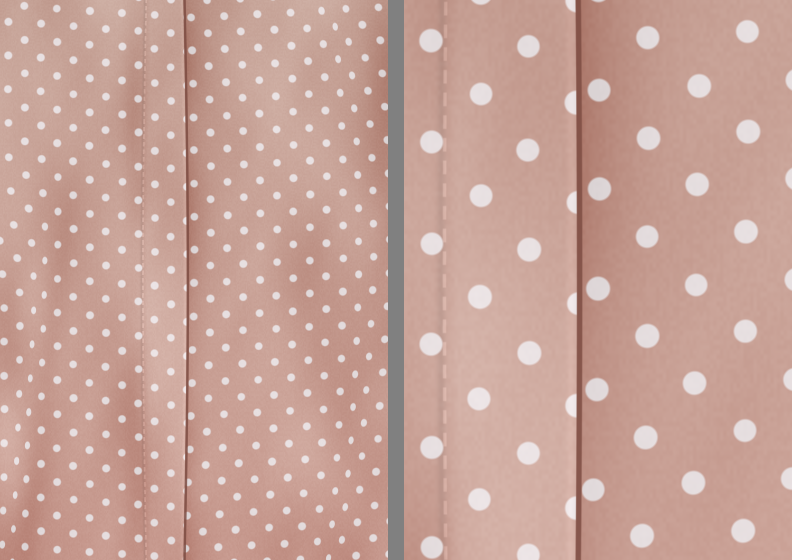
Left, the full canvas; right, a detail of the centre.
A Shadertoy shader for this texture:

```glsl
// Pink satin blouse front with small white polka dots and a stitched placket.
// Two skewed dot lattices meet at the placket edge; tanh warps squeeze the dots
// along soft folds, and noise shades the cloth. The canvas is 100 units tall.

float hash(vec2 p) {
    return fract(sin(dot(p, vec2(127.1, 311.7))) * 43758.5453);
}

float noise(vec2 p) {
    vec2 i = floor(p), f = fract(p);
    f = f * f * (3.0 - 2.0 * f);
    return mix(mix(hash(i), hash(i + vec2(1, 0)), f.x),
               mix(hash(i + vec2(0, 1)), hash(i + vec2(1, 1)), f.x), f.y);
}

// Coverage of dots on columns set apart by step.x, each shifted by step.y
float dots(vec2 p, vec2 columnStep, float pitch, float blur) {
    float column = round(p.x / columnStep.x);
    p -= column * columnStep;
    float row = round(p.y / pitch);
    p.y -= row * pitch;
    vec2 id = vec2(column, row);
    p += 0.14 * (vec2(hash(id), hash(id + 31.7)) - 0.5);
    float radius = 0.69 + 0.05 * (hash(id + 7.3) - 0.5);
    return 1.0 - smoothstep(-blur, blur, length(p) - radius);
}

// Soft bump centred on c with half-widths r
float bump(vec2 p, vec2 c, vec2 r) {
    vec2 q = (p - c) / r;
    return exp(-dot(q, q));
}

void mainImage(out vec4 fragColor, in vec2 fragCoord) {
    vec2 p = fragCoord / iResolution.y * 100.0;
    float px = 100.0 / iResolution.y;
    float blur = 0.75 * px + 0.04;

    // Placket edge and stitched seam bow gently in opposite directions
    float bow = 0.6 * sin(p.y * 0.0314);
    float edge = p.x - (32.8 + bow);
    float seam = p.x - (26.1 - bow);
    float rightSide = smoothstep(-px, px, edge);

    // Left cloth: squeezed along a slanted fold in its lower part
    float leftFold = p.x - (1.5 + 0.12 * p.y);
    float leftDepth = 1.1 * (1.0 - smoothstep(42.0, 76.0, p.y));
    vec2 left = p - vec2(16.0, 43.75);
    left.x += leftDepth * (tanh(leftFold / 1.7) - 1.0);

    // Right cloth: bent columns, squeezed near the outer side
    float rightFold = p.x - (65.0 - 0.0025 * (p.y - 50.0) * (p.y - 50.0));
    float rightDepth = 0.3 + 0.7 * smoothstep(5.0, 40.0, abs(p.y - 60.0));
    vec2 right = p - vec2(40.6, 61.6);
    right.x += 0.00046 * right.y * right.y + rightDepth * (tanh(rightFold / 2.0) + 1.0);

    float dot_ = mix(dots(left, vec2(2.904, -3.23), 6.04, blur),
                     dots(right, vec2(2.956, -2.81), 5.93, blur), rightSide);

    // Broad satin shading: drifting noise, folds and a few hollows
    float light = 0.5 + 0.55 * (noise(vec2(p.x * 0.10 + p.y * 0.03, p.y * 0.045)) - 0.5);
    light += 0.22 * (noise(vec2(p.x * 0.22 - p.y * 0.06, p.y * 0.07) + 9.0) - 0.5);
    light += 0.28 * bump(p, vec2(11, 88), vec2(14, 22));
    light += 0.20 * bump(p, vec2(50, 84), vec2(9, 20));
    light += 0.30 * bump(p, vec2(1, 20), vec2(3, 12));
    light -= 0.30 * bump(p, vec2(24, 78), vec2(2, 16));
    light -= 0.28 * bump(p, vec2(24, 25), vec2(2.5, 14));
    light -= 0.30 * bump(p, vec2(2, 43), vec2(3, 14));
    light -= 0.45 * bump(p, vec2(69, 84), vec2(4, 14));
    light -= 0.25 * leftDepth * exp(-pow((leftFold - 3.0) / 2.5, 2.0));
    light += 0.15 * (1.0 - rightSide) * smoothstep(0.0, 1.0, seam);

    // Shadow cast beside the placket edge
    float shadow = rightSide * exp(-max(edge, 0.0) / 2.8);
    light -= shadow * (0.35 + 0.5 * noise(vec2(3.0, p.y * 0.09)));

    // Fine weave
    light += 0.12 * (noise(p * vec2(5.0, 3.5)) - 0.5);

    vec3 cloth = mix(vec3(0.70, 0.51, 0.46), vec3(0.84, 0.72, 0.68), light);
    cloth += mix(vec3(0.012, -0.012, -0.010), vec3(-0.005, 0.008, 0.006), p.y / 100.0);

    // Seam crease with short pale stitches
    float stitch = smoothstep(0.25, 0.35, abs(fract(p.y / 1.35) - 0.5) + 0.1);
    cloth *= 1.0 - 0.07 * exp(-pow((seam + 0.2) / 0.25, 2.0));
    cloth += 0.08 * stitch * (1.0 - smoothstep(0.04, 0.10 + px, abs(seam)));

    vec3 white = vec3(0.91, 0.88, 0.885) * (0.94 + 0.09 * clamp(light, 0.0, 1.0));
    vec3 color = mix(cloth, white, dot_);

    // Pale rim of the placket and the dark slit beside it
    color += 0.03 * exp(-pow((edge + 0.35) / 0.25, 2.0));
    float slit = 1.0 - smoothstep(0.10, 0.16 + px, abs(edge - 0.15));
    color = mix(color, vec3(0.49, 0.30, 0.26), 0.85 * slit);

    fragColor = vec4(color, 1.0);
}
```
